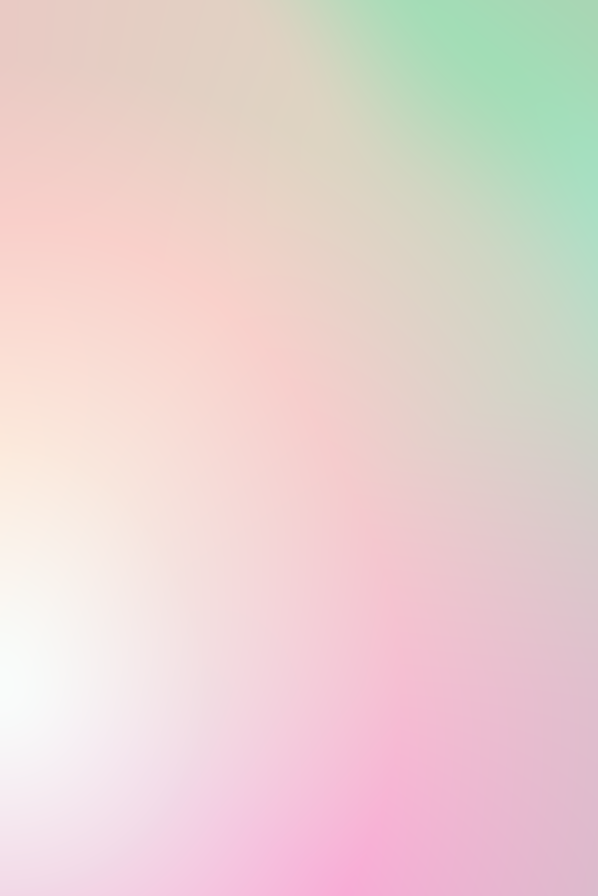
A Shadertoy shader for this background:

```glsl
// Soft pastel gradient: a white glow ringed by a rose arc, fading to sage and mint.

// Blends five colours placed at equal steps, with s running from 0 to 4.
vec3 ramp5(float s, vec3 a, vec3 b, vec3 c, vec3 d, vec3 e) {
    vec3 color = mix(a, b, clamp(s, 0.0, 1.0));
    color = mix(color, c, clamp(s - 1.0, 0.0, 1.0));
    color = mix(color, d, clamp(s - 2.0, 0.0, 1.0));
    return mix(color, e, clamp(s - 3.0, 0.0, 1.0));
}

// Colours of the three rings, from angle -30 to 90 degrees in steps of 30.
vec3 paleRing(float s) {
    return ramp5(s, vec3(0.949, 0.851, 0.906), vec3(0.949, 0.869, 0.888),
                    vec3(0.957, 0.886, 0.878), vec3(0.973, 0.906, 0.871),
                    vec3(0.988, 0.918, 0.863));
}

vec3 roseRing(float s) {
    return ramp5(s, vec3(0.973, 0.675, 0.839), vec3(0.961, 0.745, 0.824),
                    vec3(0.957, 0.796, 0.804), vec3(0.976, 0.820, 0.796),
                    vec3(0.976, 0.812, 0.792));
}

vec3 sageRing(float s) {
    return ramp5(s, vec3(0.870, 0.714, 0.800), vec3(0.863, 0.749, 0.800),
                    vec3(0.808, 0.835, 0.776), vec3(0.867, 0.831, 0.761),
                    vec3(0.914, 0.792, 0.769));
}

// Mint at the right side, leaf green above, duller in the far corner.
vec3 greenGlow(float angle, float radius) {
    vec3 mint = vec3(0.651, 0.882, 0.776);
    vec3 leaf = vec3(0.635, 0.867, 0.714);
    vec3 corner = vec3(0.659, 0.839, 0.706);
    vec3 green = mix(mint, leaf, smoothstep(0.6, 0.9, angle));
    return mix(green, corner, smoothstep(0.88, 1.02, radius));
}

void mainImage(out vec4 fragColor, in vec2 fragCoord) {
    // Polar coordinates around the white glow, in canvas heights.
    vec2 glowCenter = vec2(0.0, 0.232);
    vec2 p = fragCoord / iResolution.y - glowCenter;
    float radius = length(p);
    float angle = atan(p.y, max(p.x, 0.0001));
    float s = degrees(angle) / 30.0 + 1.0;

    // The rose arc widens towards the top.
    float roseRadius = 0.448 + 0.072 * smoothstep(0.4, 1.5, angle);
    float q = radius / roseRadius;

    // Inner rings, with a rounded peak at the glow.
    vec3 white = vec3(0.976, 0.988, 0.982);
    float peak = sqrt(q * q + 0.01) - 0.1;
    vec3 color = mix(white, paleRing(s), clamp(peak / 0.42, 0.0, 1.0));
    color = mix(color, roseRing(s), clamp((q - 0.5) / 0.5, 0.0, 1.0));

    // Outer rings, with the green held back near the upper left.
    float sage = clamp((radius - roseRadius) / (0.7 - roseRadius), 0.0, 1.0);
    color = mix(color, sageRing(s), sage);
    float greenReach = radius - 0.15 * smoothstep(0.9, 1.4, angle);
    color = mix(color, greenGlow(angle, radius), smoothstep(0.68, 0.9, greenReach));

    fragColor = vec4(color, 1.0);
}
```
